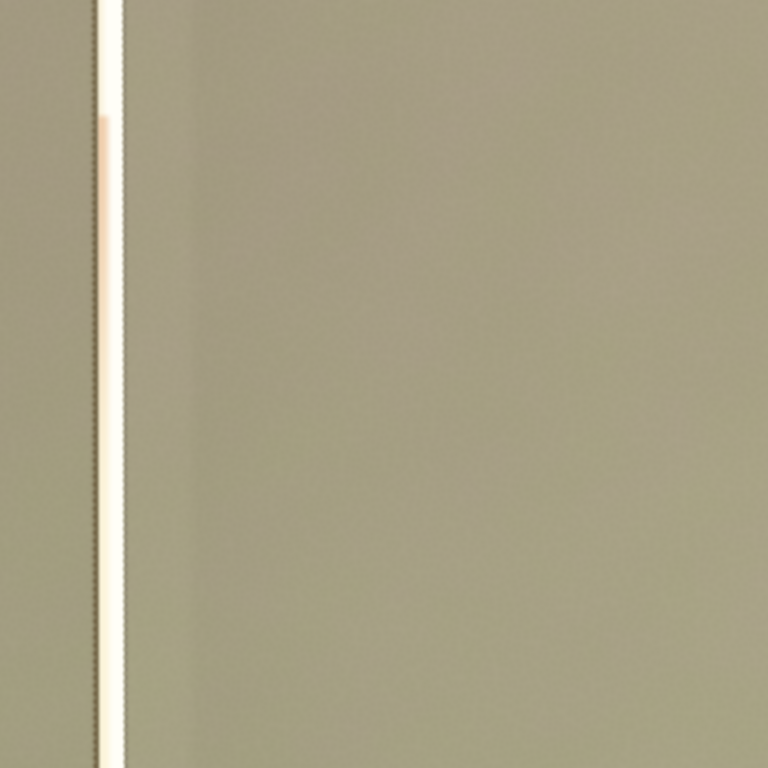
Write a Shadertoy shader that draws this texture.

```glsl
// A thin bright vertical strip with soft rippled edges on a faintly mottled khaki wall.

vec2 hash2(vec2 p) {
    p = vec2(dot(p, vec2(127.1, 311.7)), dot(p, vec2(269.5, 183.3)));
    return fract(sin(p) * 43758.5);
}

// Distance to the nearest scattered cell point
float cellular(vec2 p) {
    vec2 cell = floor(p), local = fract(p);
    float nearest = 2.0;
    for (int y = -1; y <= 1; y++)
        for (int x = -1; x <= 1; x++) {
            vec2 offset = vec2(x, y);
            nearest = min(nearest, length(offset + hash2(cell + offset) - local));
        }
    return nearest;
}

// Broad, slowly varying stains
float layeredSines(vec2 p) {
    float sum = 0.0, weight = 0.5;
    for (int i = 0; i < 4; i++) {
        sum += weight * sin(p.x + 1.7 * sin(p.y)) * cos(p.y - 0.6 * p.x);
        p = mat2(1.5, 1.1, -1.1, 1.5) * p + 1.3;
        weight *= 0.6;
    }
    return sum;
}

// Soft-sided vertical band
float band(float x, float left, float right, float blur) {
    return smoothstep(left - blur, left + blur, x)
         * (1.0 - smoothstep(right - blur, right + blur, x));
}

// Bell-shaped falloff around a centre
float bell(float x, float center, float width) {
    float d = (x - center) / width;
    return exp(-d * d);
}

vec3 wallColor(vec2 uv) {
    vec3 bottom = mix(vec3(0.635, 0.617, 0.502), vec3(0.660, 0.640, 0.525), uv.x);
    vec3 top = mix(vec3(0.635, 0.602, 0.502), vec3(0.658, 0.624, 0.522), uv.x);
    vec3 color = mix(bottom, top, smoothstep(0.0, 0.9, uv.y));

    // Paler panel fading into a faint vertical seam
    color += 0.012 * band(uv.x, 0.16, 0.25, 0.012);
    color -= 0.004 * band(uv.x, 0.25, 0.42, 0.012) * (1.0 - smoothstep(0.25, 0.42, uv.x));

    // Light and hue stains, with a diagonal drift
    vec2 slant = vec2(uv.x + 0.5 * uv.y, uv.y - 0.5 * uv.x);
    color += 0.005 * layeredSines(slant * 8.0);
    color += vec3(0.004, -0.004, 0.009) * layeredSines(slant * 11.0 + 4.0);

    // Blotches and fine grain
    color += vec3(0.004, -0.003, 0.006) * (cellular(uv * 36.0) - 0.45);
    color += 0.012 * (cellular(uv * 110.0 + 7.0) - 0.45);
    return color;
}

void mainImage(out vec4 fragColor, in vec2 fragCoord) {
    vec2 uv = fragCoord / iResolution.xy;
    float soft = max(0.0032, 0.8 / iResolution.x);
    vec3 color = wallColor(uv);

    // Slight lean and fine ripple along the strip
    float x = uv.x - 0.002 * (1.0 - uv.y);
    float ripple = sin(uv.y * 600.0);

    // Shadows hugging both sides, lighter toward the top on the left
    float leftShadow = bell(x, 0.1232 - 0.0004 * ripple, 0.0040);
    float rightShadow = bell(x, 0.1630, 0.0025);
    float depth = mix(0.80, 0.66, smoothstep(0.6, 1.0, uv.y));
    color = mix(color, vec3(0.43, 0.37, 0.25), leftShadow * (depth + 0.10 * ripple));
    color = mix(color, vec3(0.54, 0.51, 0.44), rightShadow * (0.5 + 0.15 * ripple));

    // Bright core with a warm left side, reddest below its upper break
    float warmth = smoothstep(0.3, 0.86, uv.y);
    vec3 warm = mix(vec3(0.99, 0.96, 0.86), vec3(0.94, 0.81, 0.68), warmth);
    float belowBreak = 1.0 - smoothstep(0.843, 0.855, uv.y);
    float warmSide = 1.0 - smoothstep(0.132, 0.148, x);
    vec3 core = mix(vec3(0.98, 0.95, 0.86), vec3(1.0, 0.995, 0.97), smoothstep(0.128, 0.142, x));
    core = mix(core, warm, warmSide * belowBreak);
    float strip = band(x, 0.1278, 0.1594 + 0.0004 * ripple, soft);
    color = mix(color, core, strip);

    fragColor = vec4(clamp(color, 0.0, 1.0), 1.0);
}
```
